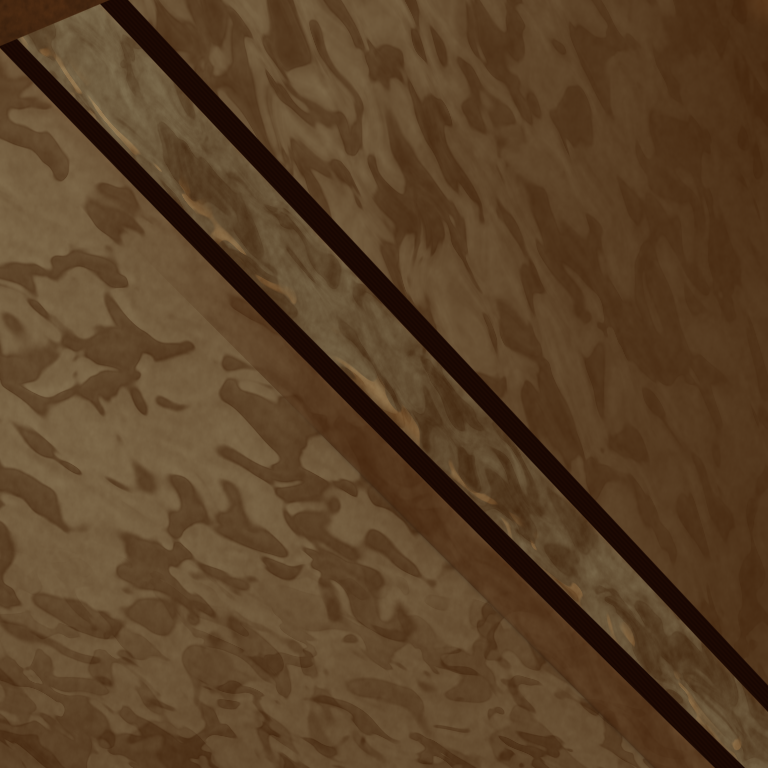
Give the GLSL for this texture, as a Shadertoy shader.

```glsl
float hash(vec2 cell) {
    vec3 p = fract(vec3(cell.xyx) * 0.1031);
    p += dot(p, p.yzx + 33.33);
    return fract((p.x + p.y) * p.z);
}

float noise(vec2 p) {
    vec2 i = floor(p), f = fract(p);
    f = f * f * (3.0 - 2.0 * f);
    return mix(mix(hash(i), hash(i + vec2(1, 0)), f.x),
               mix(hash(i + vec2(0, 1)), hash(i + vec2(1, 1)), f.x), f.y);
}

float fbm(vec2 p) {
    float sum = 0.0, weight = 0.533;
    for (int i = 0; i < 4; i++) {
        sum += weight * noise(p);
        p = mat2(1.6, 1.2, -1.2, 1.6) * p + 17.3;
        weight *= 0.5;
    }
    return sum;
}

// Coordinates along and across the grain, bent by low-frequency noise
vec2 grainSpace(vec2 p, float angle, vec2 frequency) {
    vec2 along = vec2(cos(angle), sin(angle));
    vec2 q = vec2(dot(p, along), dot(p, vec2(-along.y, along.x))) * frequency;
    vec2 bend = vec2(noise(q * 0.6 + 5.0), noise(q * 0.6 + 41.0)) - 0.5;
    return q + 1.8 * bend;
}

// Flat chips with darker gaps and a shaded rim, centred on zero
float flakes(vec2 q) {
    float height = noise(q) * 0.72 + noise(q * 2.1 + 9.0) * 0.28;
    float shifted = noise(q + vec2(0.12, 0.22)) * 0.72 + noise(q * 2.1 + vec2(9.25, 9.46)) * 0.28;
    float chip = smoothstep(0.36, 0.48, height) - 0.65;
    float rim = exp(-pow((height - 0.39) / 0.035, 2.0));
    return chip * 0.55 - rim * 0.16 + (height - shifted) * 0.65;
}

// Antialiased coverage of the area where d is positive
float cover(float d) {
    return smoothstep(-0.8, 0.8, d * iResolution.y);
}

vec3 wood(float tone) {
    return mix(vec3(0.27, 0.155, 0.06), vec3(0.47, 0.385, 0.265), clamp(tone, -0.25, 1.15));
}

void mainImage(out vec4 fragColor, in vec2 fragCoord) {
    // Position with y measured downwards from the top
    vec2 p = fragCoord / iResolution.xy;
    p.y = 1.0 - p.y;

    // Signed distances below each groove edge
    float bow = 0.031 * p.x * p.x;
    float upperTop = (p.y + 0.1785 - 1.071 * p.x) * 0.69;
    float upperBottom = (p.y + 0.133 - 1.06 * p.x) * 0.69;
    float lowerTop = (p.y - 0.028 - 1.032 * p.x + bow) * 0.70;
    float lowerBottom = (p.y - 0.0625 - 1.036 * p.x + bow) * 0.70;

    float fibre = fbm(p * vec2(150.0, 110.0)) - 0.5;
    float cloud = fbm(p * 5.0 + 3.0) - 0.5;

    // Right panel: steep strokes fading into smooth brown
    float fade = smoothstep(0.4, 1.0, p.x + 0.08 * (0.5 - p.y));
    vec2 strokeSpace = grainSpace(p, mix(1.02, 1.2, p.x), vec2(20.0, 52.0));
    float strokes = (fbm(strokeSpace) - 0.5) * 0.7 + flakes(strokeSpace) * 0.55;
    float rightTone = mix(0.62, 0.25, fade) + strokes * mix(0.95, 0.22, fade)
                    + cloud * 0.3 + fibre * 0.12;
    rightTone -= 0.18 * smoothstep(0.82, 1.0, p.x) * (1.0 - p.y);
    vec3 color = wood(rightTone);
    color += vec3(0.07, 0.05, 0.03) * smoothstep(0.045, 0.0, length(p - vec2(1.0, 0.0)));

    // Middle strip: fine, greyer fibres
    vec2 stripSpace = grainSpace(p, 0.95, vec2(25.0, 62.0));
    float stripTone = 0.56 + (fbm(stripSpace) - 0.5) * 0.85 + flakes(stripSpace) * 0.3
                    + cloud * 0.35 + fibre * 0.3;
    stripTone += 0.22 * exp(-40.0 * dot(p - vec2(0.13, 0.06), p - vec2(0.13, 0.06)));
    vec3 strip = wood(stripTone) * vec3(0.97, 1.0, 1.02);
    float glint = smoothstep(0.68, 0.82, noise(stripSpace * 1.5))
                * exp(-pow((lowerTop + 0.012) / 0.012, 2.0));
    strip += vec3(0.12, 0.08, 0.04) * glint;
    color = mix(color, strip, cover(upperBottom));

    // Left panel: broad pale chips, finer and browner towards the bottom
    vec2 chipSpace = grainSpace(p, 0.62, vec2(21.0, 36.0));
    vec2 fineSpace = grainSpace(p + 2.0, 0.55, vec2(28.0, 58.0));
    float chips = mix(flakes(chipSpace), flakes(fineSpace), 0.6 * smoothstep(0.65, 0.95, p.y));
    float pale = exp(-5.0 * dot(p - vec2(0.06, 0.34), p - vec2(0.06, 0.34)));
    float leftTone = 0.61 + 0.23 * pale - 0.22 * smoothstep(0.72, 1.0, p.y) * (1.0 - p.x)
                   + chips * 0.8 + cloud * 0.28 + fibre * 0.2;
    vec3 left = wood(leftTone);

    // Brown seam bordering the lower groove
    float seamEdge = (p.y - p.x - 0.148) * 0.707;
    float seam = (1.0 - cover(seamEdge)) * smoothstep(0.08, 0.48, p.x);
    float shade = 0.35 * exp(-max(lowerBottom, 0.0) * 22.0);
    vec3 seamColor = wood(0.2 + (fbm(stripSpace * 0.7) - 0.5) * 0.65 + fibre * 0.15);
    left = mix(left, seamColor * vec3(1.02, 0.97, 0.95), max(seam * 0.82, shade));
    left *= 1.0 - 0.16 * exp(-abs(seamEdge) * 500.0) * smoothstep(0.3, 0.5, p.x);
    color = mix(color, left, cover(lowerBottom));

    // Dark grooves with faint lengthwise ribs and lit lips
    float upperGroove = cover(upperTop) * (1.0 - cover(upperBottom));
    float lowerGroove = cover(lowerTop) * (1.0 - cover(lowerBottom));
    float lip = exp(-abs(lowerBottom) * 450.0) + exp(-abs(upperBottom) * 450.0);
    color += vec3(0.05, 0.025, 0.01) * lip * noise(p * 45.0);
    float rib = 0.5 + 0.5 * cos(upperTop * 1400.0);
    vec3 groove = mix(vec3(0.09, 0.025, 0.006), vec3(0.125, 0.043, 0.013), rib * 0.6);
    color = mix(color, groove, max(upperGroove, lowerGroove));

    // Shadowed corner cutting off the groove ends
    float corner = (0.06 - 0.42 * p.x - p.y) * 0.92;
    vec3 cornerColor = vec3(0.26, 0.145, 0.06) * (1.0 + fibre * 0.35 + cloud * 0.3);
    color = mix(color, cornerColor, cover(corner));

    fragColor = vec4(color, 1.0);
}
```
